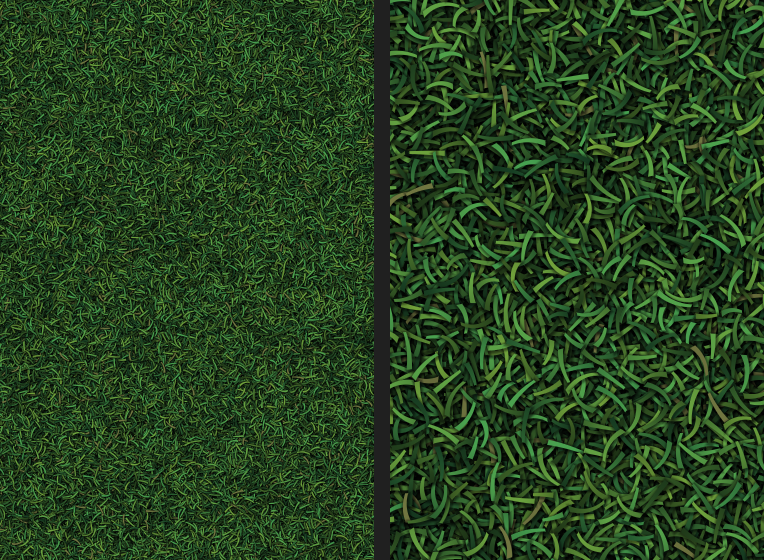
Left: the whole. Right: its middle third, enlarged.
This texture is drawn by a Shadertoy shader. Its source:

```glsl
const int LAYERS = 14;
const float CELL = 0.0135;            // grid spacing of one blade layer
const float HALF_WIDTH = 0.00128;
const vec2 HALF_LENGTH = vec2(0.45, 0.86) * CELL;
const float MAX_BEND = 0.34;
const float SHADOW_REACH = 0.0024;
const float SHADOW_DEPTH = 0.46;
const vec2 SHADOW_OFFSET = vec2(0.0004, -0.0006);
const float CLUMP_SIZE = 0.035;
const float CLUMP_TONE = 0.20;
const float TONE_SPREAD = 0.60;
const float HUE_SPREAD = 0.24;
const float STRAW_SHARE = 0.025;

const vec3 SOIL = vec3(0.025, 0.05, 0.025);
const vec3 DEEP_GREEN = vec3(0.03, 0.06, 0.03);
const vec3 MID_GREEN = vec3(0.12, 0.25, 0.12);
const vec3 TIP_GREEN = vec3(0.36, 0.63, 0.27);
const vec3 STRAW = vec3(0.44, 0.46, 0.25);

// Four random values in 0..1 from an integer cell and a seed
vec4 hash4(ivec2 cell, int seed) {
    uvec4 v = uvec4(uint(cell.x + 4096), uint(cell.y + 4096), uint(seed), 77u);
    v = v * 1664525u + 1013904223u;
    v += v.yzxy * v.wxyz;
    v ^= v >> 16u;
    v += v.yzxy * v.wxyz;
    v ^= v >> 16u;
    return vec4(v & 65535u) / 65535.0;
}

float valueNoise(vec2 p) {
    ivec2 cell = ivec2(floor(p));
    vec2 f = fract(p);
    f = f * f * (3.0 - 2.0 * f);
    float low = mix(hash4(cell, 900).x, hash4(cell + ivec2(1, 0), 900).x, f.x);
    float high = mix(hash4(cell + ivec2(0, 1), 900).x, hash4(cell + ivec2(1, 1), 900).x, f.x);
    return mix(low, high, f.y);
}

mat2 rotation(float angle) {
    float c = cos(angle), s = sin(angle);
    return mat2(c, s, -s, c);
}

// Distance to a bent, tapered blade lying along x
float bladeDistance(vec2 p, float halfLength, float bend) {
    float u = clamp(p.x / halfLength, -1.0, 1.0);
    float slope = 2.0 * bend * u;
    float y = (p.y - bend * halfLength * (u * u - 0.33)) * inversesqrt(1.0 + slope * slope);
    float width = HALF_WIDTH * (0.95 - 0.3 * u);
    return max(abs(y) - width, abs(p.x) - halfLength);
}

vec3 grassColor(float tone) {
    tone = clamp(tone, 0.0, 1.0);
    return tone < 0.5 ? mix(DEEP_GREEN, MID_GREEN, tone * 2.0)
                      : mix(MID_GREEN, TIP_GREEN, tone * 2.0 - 1.0);
}

// Paints one layer of scattered blades over the color below
vec3 paintLayer(vec3 color, vec2 p, int layer, float clump, float pixel) {
    float height = float(layer) / float(LAYERS - 1);
    mat2 turn = rotation(float(layer) * 1.13);
    vec2 q = turn * p + float(layer) * vec2(0.37, 0.23);
    vec2 shadowOffset = turn * SHADOW_OFFSET;
    ivec2 home = ivec2(floor(q / CELL));

    for (int j = -1; j <= 1; j++)
    for (int i = -1; i <= 1; i++) {
        ivec2 cell = home + ivec2(i, j);
        vec4 place = hash4(cell, layer * 2 + 1);
        vec4 look = hash4(cell, layer * 2 + 2);
        mat2 spin = rotation(6.2832 * place.z);
        vec2 d = q - (vec2(cell) + place.xy) * CELL;
        vec2 local = spin * d;
        float halfLength = mix(HALF_LENGTH.x, HALF_LENGTH.y, place.w);
        float bend = MAX_BEND * (2.0 * look.x - 1.0);

        // Soft shadow on the blades underneath
        float shade = bladeDistance(local - spin * shadowOffset, halfLength, bend);
        color *= 1.0 - SHADOW_DEPTH * smoothstep(SHADOW_REACH, 0.0, shade);

        // Tone rises with height and toward the tip
        float along = local.x / halfLength;
        float tone = 0.26 + 0.54 * height + TONE_SPREAD * (look.y - 0.5)
                   + 0.09 * along + CLUMP_TONE * (clump - 0.5);
        float hue = HUE_SPREAD * (2.0 * look.z - 1.0);
        vec3 blade = grassColor(tone) * vec3(1.0 + hue, 1.0, 1.0 - 0.7 * hue);
        blade = mix(blade, STRAW * (0.4 + 0.6 * height), step(look.w, STRAW_SHARE));

        float edge = bladeDistance(local, halfLength, bend);
        color = mix(color, blade, clamp(0.5 - edge / pixel, 0.0, 1.0));
    }
    return color;
}

void mainImage(out vec4 fragColor, in vec2 fragCoord) {
    float pixel = 1.0 / iResolution.y;
    vec2 p = fragCoord * pixel;
    float clump = 0.65 * valueNoise(p / CLUMP_SIZE) + 0.35 * valueNoise(p / CLUMP_SIZE * 2.3 + 9.0);

    vec3 color = SOIL;
    for (int layer = 0; layer < LAYERS; layer++)
        color = paintLayer(color, p, layer, clump, pixel);

    fragColor = vec4(color, 1.0);
}
```
